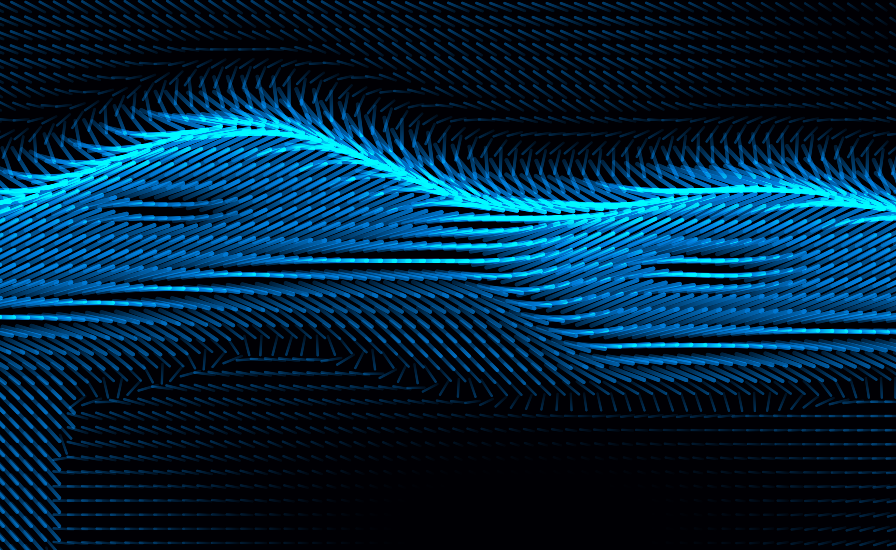
Reproduce this background procedurally as a Shadertoy shader.

```glsl
const float ROWS = 39.0;

float bump(float x, float center, float width) {
    float t = (x - center) / width;
    return exp(-t * t);
}

// Bright crest of the two waves
float crest(float x) {
    return 0.595 + 0.175 * bump(x, 0.44, 0.36) + 0.065 * bump(x, 1.37, 0.27);
}

// Lower rim of the current, plunging near the left side
float rim(float x) {
    return 0.285 + 0.11 * bump(x, 0.52, 0.27) + 0.03 * smoothstep(1.3, 1.63, x)
         - 0.5 * (1.0 - smoothstep(0.05, 0.14, x));
}

// Height at which the current runs level
float levelLine(float x) {
    float rising = mix(0.42, 0.525, smoothstep(-0.1, 0.7, x));
    return mix(rising, 0.365, smoothstep(0.82, 1.15, x)) + 0.04 * smoothstep(1.15, 1.63, x);
}

// Levels the flow inside an eddy and curls its two ends upward
float eddy(float angle, vec2 p, vec2 center, vec2 radius) {
    vec2 q = (p - center) / radius;
    return mix(angle, 0.35 * q.x, exp(-dot(q, q)));
}

// Returns the angle (x) and the speed (y) of the flow
vec2 flow(vec2 p) {
    float above = p.y - crest(p.x);
    float below = rim(p.x) - p.y;
    float lift = p.y - levelLine(p.x);
    float tangent = atan((crest(p.x + 0.01) - crest(p.x - 0.01)) / 0.02);

    // Main current
    float angle = lift > 0.0 ? 0.5 * tanh(lift / 0.055) : 0.85 * tanh(lift / 0.1);
    angle *= 1.0 - 0.75 * bump(p.x, 0.85, 0.13) * smoothstep(0.47, 0.56, p.y);
    angle = eddy(angle, p, vec2(0.32, 0.617), vec2(0.13, 0.035));
    angle = eddy(angle, p, vec2(1.32, 0.506), vec2(0.16, 0.05));
    angle = mix(angle, tangent, smoothstep(-0.05, 0.0, above));
    float speed = mix(0.46, 0.76, smoothstep(-0.12, 0.06, lift));
    speed += 0.25 * bump(p.x, 1.02, 0.2) * bump(p.y, 0.55, 0.08);
    speed -= 0.3 * bump(p.x, 0.32, 0.13) * bump(p.y, 0.617, 0.035);

    // Turning air over the crest
    if (above > 0.0) {
        angle = tangent * (1.0 - smoothstep(0.0, 0.12, above))
              - 3.62 * smoothstep(-0.02, 0.19, above)
              + 0.12 * sin(p.x * 5.0 + p.y * 22.0) * smoothstep(0.1, 0.2, above);
        speed = mix(0.72, 0.17, smoothstep(0.0, 0.13, above))
              + 0.13 * smoothstep(0.13, 0.22, above);
        speed *= 1.0 - 0.6 * smoothstep(1.1, 1.6, p.x) * smoothstep(0.75, 0.95, p.y);
    }
    speed += 0.95 * bump(above, 0.0, 0.024) + 0.2 * bump(above, -0.02, 0.06);

    // Still pool under the rim
    if (below > 0.0) {
        angle -= 2.5 * smoothstep(0.0, 0.05, below);
        angle += 0.7 * smoothstep(1.0, 1.6, p.x) * (1.0 - smoothstep(0.0, 0.2, p.y));
        angle += 0.2 * sin(p.y * 15.0 + p.x * 3.0) * smoothstep(0.03, 0.08, below);
        float reach = length((p - vec2(0.96, 0.05)) / vec2(0.85, 0.3));
        float poolSpeed = 0.27 * smoothstep(0.25, 1.1, reach);
        speed = mix(speed, poolSpeed, smoothstep(0.0, 0.03, below));
    }
    speed *= 1.0 - 0.45 * bump(below, 0.0, 0.022);
    return vec2(angle, speed);
}

// Light of one rounded dash centred on a grid point
float dash(vec2 offset, vec2 stream, float pixel) {
    vec2 dir = vec2(cos(stream.x), sin(stream.x));
    float halfLength = min(0.2 + 1.9 * stream.y, 2.2);
    float halfWidth = mix(0.085, 0.15, smoothstep(0.2, 0.6, stream.y));
    float along = clamp(dot(offset, dir), -halfLength, halfLength);
    float dist = length(offset - dir * along);
    float cover = 1.0 - smoothstep(halfWidth - 0.5 * pixel, halfWidth + 0.5 * pixel, dist);
    float headLight = mix(0.4, 1.3, 0.5 + 0.5 * along / halfLength);
    return cover * headLight * 0.85 * pow(stream.y, 0.8);
}

void mainImage(out vec4 fragColor, in vec2 fragCoord) {
    vec2 grid = fragCoord / iResolution.y * ROWS;
    float pixel = ROWS / iResolution.y;

    // Add up the dashes of nearby grid points
    float energy = 0.0;
    for (int j = -3; j <= 3; j++) {
        for (int i = -3; i <= 3; i++) {
            vec2 node = floor(grid) + vec2(i, j) + 0.5;
            energy += dash(grid - node, flow(node / ROWS), pixel);
        }
    }

    // Navy through azure to cyan
    float blue = tanh(energy);
    float green = blue * (0.58 + 0.4 * smoothstep(0.85, 1.0, blue));
    fragColor = vec4(0.0, green, min(blue + 0.015, 1.0), 1.0);
}
```
